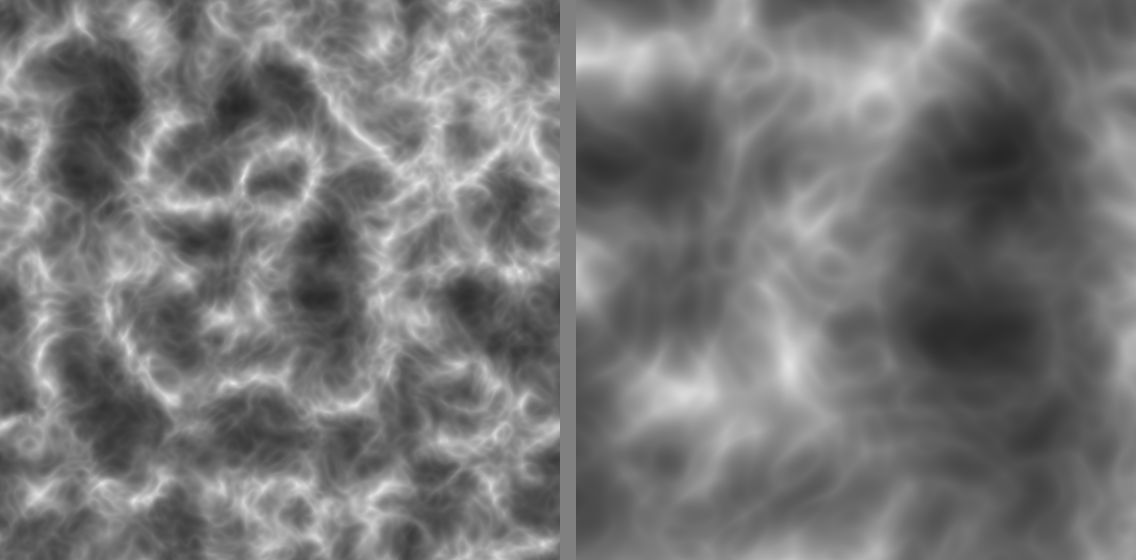
Left: the whole. Right: its middle third, enlarged.
Reproduce this texture procedurally as a WebGL 1 fragment shader.

```glsl
precision highp float;
// Seamless grey ridged turbulence: a web of glowing filaments around soft dark cells.

uniform vec2 u_resolution;

vec2 hash2(vec2 cell, float seed) {
  vec3 q = fract(vec3(cell.xyx + seed * 7.31) * vec3(0.1031, 0.1030, 0.0973));
  q += dot(q, q.yzx + 33.33);
  return fract((q.xx + q.yz) * q.zy);
}

// Slope of the corner's random gradient, with lattice cells wrapped to the period
float corner(vec2 cell, vec2 offset, float period, float seed) {
  vec2 gradient = normalize(hash2(mod(cell, period), seed) - 0.4999);
  return dot(gradient, offset);
}

// Gradient noise that repeats after `period` cells
float wrapNoise(vec2 p, float period, float seed) {
  vec2 cell = floor(p);
  vec2 f = p - cell;
  vec2 u = f * f * f * (f * (f * 6.0 - 15.0) + 10.0);
  vec2 e = vec2(1.0, 0.0);
  float low = mix(corner(cell, f, period, seed),
                  corner(cell + e.xy, f - e.xy, period, seed), u.x);
  float high = mix(corner(cell + e.yx, f - e.yx, period, seed),
                   corner(cell + e.xx, f - e.xx, period, seed), u.x);
  return mix(low, high, u.y);
}

// Summed distance from the zero lines of each octave, with rounded creases
float creaseDepth(vec2 uv) {
  float depth = 0.0;
  float amplitude = 1.0;
  float frequency = 5.0;
  for (int octave = 0; octave < 4; octave++) {
    float seed = float(octave) + 1.0;
    // Shift each octave so that the lattices never line up
    vec2 shift = fract(seed * vec2(0.618, 0.377));
    float n = wrapNoise(uv * frequency + shift, frequency, seed);
    float softness = 0.0012 * frequency;
    depth += amplitude * sqrt(n * n + softness * softness);
    amplitude *= 0.55;
    frequency *= 2.0;
  }
  return depth;
}

void main() {
  vec2 uv = gl_FragCoord.xy / u_resolution;

  // Gentle warp bends the filaments
  vec2 warp = vec2(wrapNoise(uv * 9.0, 9.0, 11.0), wrapNoise(uv * 9.0, 9.0, 17.0));
  uv += 0.025 * warp;

  // Exponential falloff: bright crests, low contrast in the dark cells
  float grey = exp(-0.04 - 2.0 * creaseDepth(uv));
  gl_FragColor = vec4(vec3(grey), 1.0);
}
```
